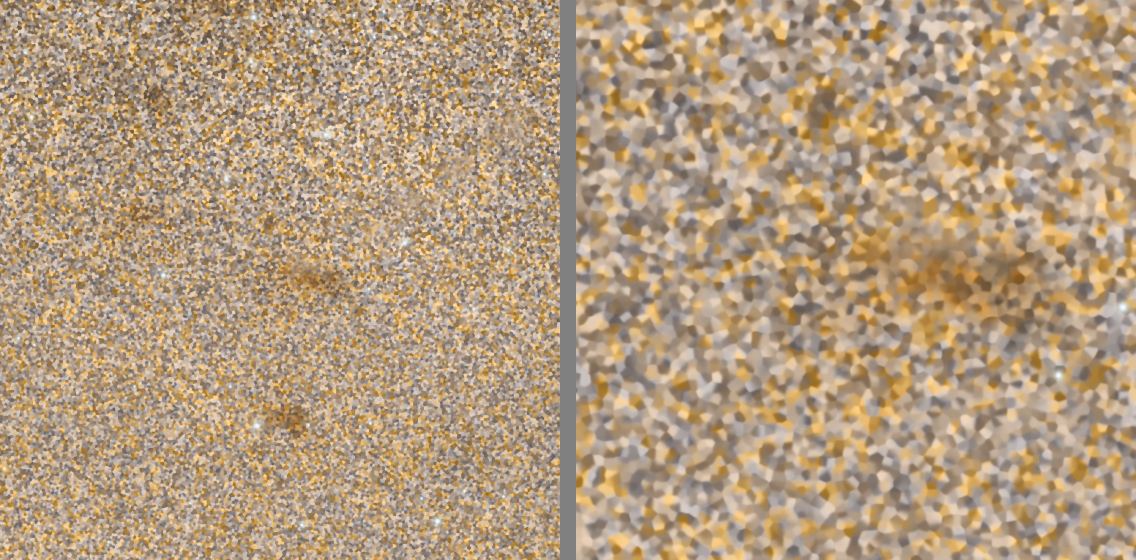
Left, the full canvas; right, a detail of the centre.
Reproduce this texture procedurally as a three.js fragment shader.

```glsl
// Dense star field: fine sandy grains in cream, amber and slate, with dust clouds and bright stars.
varying vec2 vUv;

const vec3 CREAM = vec3(0.715, 0.63, 0.545);
const vec3 AMBER_SHIFT = vec3(0.10, 0.005, -0.21);
const vec3 SLATE_SHIFT = vec3(-0.10, -0.045, 0.035);
const vec3 DUST_TINT = vec3(0.87, 0.76, 0.57);
const vec3 BLUE_STAR = vec3(0.86, 0.95, 1.0);
const vec3 GOLD_STAR = vec3(1.0, 0.80, 0.42);
const float TONE_GRAINS = 205.0;
const float TINT_GRAINS = 150.0;
const float GRAIN_SHARPNESS = 5.5;
const float CONTRAST_LOW = 0.42;
const float CONTRAST_HIGH = 0.56;
const vec2 VEIL_START = vec2(0.55, 0.53);
const vec2 VEIL_END = vec2(0.92, 0.77);
const int DUST_CLOUDS = 6;
const int STARS = 48;

float hash(vec2 p) {
  vec3 q = fract(p.xyx * 0.1031);
  q += dot(q, q.yzx + 33.33);
  return fract((q.x + q.y) * q.z);
}

vec2 hash2(vec2 p) {
  return vec2(hash(p), hash(p + 57.0));
}

float noise(vec2 p) {
  vec2 i = floor(p), f = fract(p);
  f = f * f * (3.0 - 2.0 * f);
  return mix(mix(hash(i), hash(i + vec2(1.0, 0.0)), f.x),
             mix(hash(i + vec2(0.0, 1.0)), hash(i + 1.0), f.x), f.y);
}

float fbm(vec2 p) {
  float sum = 0.0, amp = 0.5;
  for (int i = 0; i < 4; i++) {
    sum += amp * noise(p);
    p = p * 2.03 + 17.0;
    amp *= 0.5;
  }
  return sum;
}

// Random value per jittered grain, softly blended into its neighbours
float grains(vec2 p, float seed) {
  vec2 cell = floor(p), f = fract(p);
  float sum = 0.0, total = 0.0;
  for (int y = -1; y <= 1; y++) {
    for (int x = -1; x <= 1; x++) {
      vec2 o = vec2(float(x), float(y));
      vec2 id = cell + o + seed;
      vec2 d = o + hash2(id) - f;
      float w = exp(-GRAIN_SHARPNESS * dot(d, d));
      sum += w * hash(id + 131.0);
      total += w;
    }
  }
  return sum / total;
}

// Ragged brown clouds at scattered places
float dust(vec2 uv) {
  float ragged = smoothstep(0.3, 0.65, fbm(uv * 24.0));
  float amount = 0.0;
  for (int i = 0; i < DUST_CLOUDS; i++) {
    vec2 id = vec2(float(i), 211.0);
    vec2 d = uv - hash2(id);
    float radius = mix(0.03, 0.075, hash(id + 9.0));
    amount += exp(-dot(d, d) / (radius * radius));
  }
  return min(amount, 1.0) * ragged;
}

// Diagonal haze that flattens the grain
float veil(vec2 uv) {
  vec2 axis = VEIL_END - VEIL_START, d = uv - VEIL_START;
  float t = clamp(dot(d, axis) / dot(axis, axis), 0.0, 1.0);
  float haze = 1.0 - smoothstep(0.0, 0.06, length(d - axis * t));
  return haze * smoothstep(0.25, 0.6, fbm(uv * 16.0 + 40.0));
}

// Bright stars, denser towards the top
vec3 addStars(vec3 color, vec2 uv) {
  for (int i = 0; i < STARS; i++) {
    vec2 id = vec2(float(i), 307.0);
    vec2 r = hash2(id);
    vec2 d = uv - vec2(r.x, 1.0 - r.y * sqrt(r.y));
    float radius = mix(0.0025, 0.0075, pow(hash(id + 23.0), 5.0));
    float q = dot(d, d) / (radius * radius);
    float glow = 0.85 * exp(-q) + 0.22 * exp(-q * 0.13);
    vec3 hue = mix(BLUE_STAR, GOLD_STAR, step(0.9, hash(id + 71.0)));
    color = mix(color, mix(hue, vec3(1.0), 0.6 * exp(-q * 2.0)), min(glow, 1.0));
  }
  return color;
}

void main() {
  vec2 uv = vUv;
  float tone = grains(uv * TONE_GRAINS, 0.0) - 0.5;
  float tint = grains(uv * TINT_GRAINS, 400.0) + 0.25 * (fbm(uv * 22.0) - 0.47);
  float haze = veil(uv);

  // Grain strength grows towards the top and fades in the haze
  float contrast = mix(CONTRAST_LOW, CONTRAST_HIGH, smoothstep(0.3, 0.95, uv.y));
  contrast *= 1.0 - 0.55 * haze;
  vec3 color = CREAM + tone * contrast;

  // Amber and slate grains
  float calm = 1.0 - 0.5 * haze;
  color += AMBER_SHIFT * smoothstep(0.52, 0.95, tint) * calm;
  color += SLATE_SHIFT * (1.0 - smoothstep(0.05, 0.5, tint)) * calm;

  // Broad light and shade, dust, then stars
  color *= 1.0 + 0.14 * (fbm(uv * 5.0 + 8.0) - 0.47) - 0.05 * smoothstep(0.55, 1.0, uv.y);
  color *= mix(vec3(1.0), DUST_TINT, dust(uv));
  gl_FragColor = vec4(clamp(addStars(color, uv), 0.0, 1.0), 1.0);
}
```
